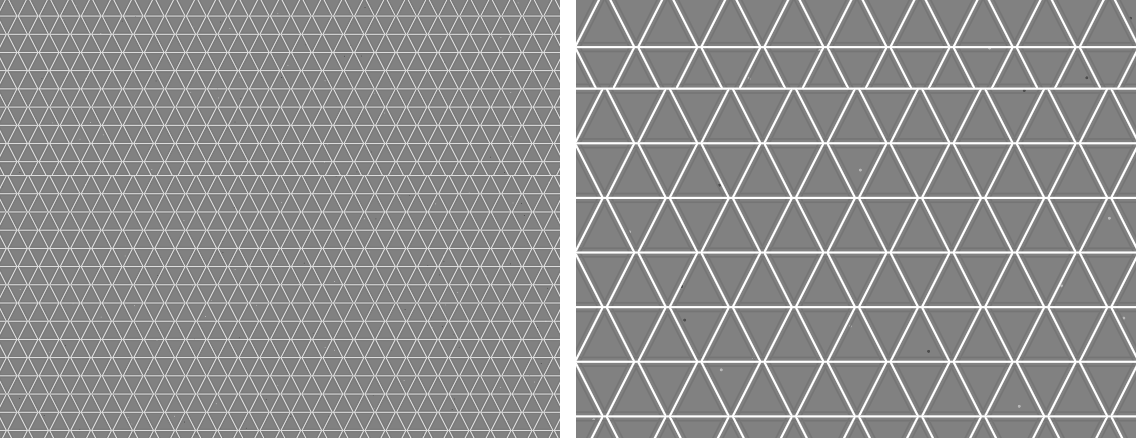
Left, the full canvas; right, a detail of the centre.
This pattern is drawn by a WebGL 1 fragment shader. Its source:

```glsl
precision highp float;

uniform vec2 u_resolution;

// Lengths are fractions of the canvas height, y runs downwards
const float SIDE = 0.048;          // edge of one triangle
const float ROW = 0.04157;         // height of one triangle
const float VERTEX_X = 0.04;       // first vertex on even rows
const float UPPER_LINE = 0.3692;   // last full line above the seam
const float SEAM = 0.4008;         // line where the lattice restarts
const float VERTEX_GAP = 0.03;     // strand offset at vertices, in sides
const float LINE_WIDTH = 0.00165;
const float HALO_OFFSET = 0.0033;
const float HALO_WIDTH = 0.0013;
const float SPECK_CELL = 0.027;
const float SPECK_RADIUS = 0.0011;
const float SPECK_CHANCE = 0.1;

const vec3 GROUND = vec3(0.505);
const vec3 HALO = vec3(0.46);
const vec3 LINE = vec3(1.0);
const vec3 SPECK_DARK = vec3(0.3);
const vec3 SPECK_LIGHT = vec3(0.72);

float hash(vec2 p) {
  vec3 q = fract(vec3(p.xyx) * 0.1031);
  q += dot(q, q.yzx + 33.33);
  return fract((q.x + q.y) * q.z);
}

// Share of a pixel covered by a stroke at distance d
float strokeCoverage(float d, float width, float pixel) {
  float lo = max(d - 0.5 * pixel, -0.5 * width);
  float hi = min(d + 0.5 * pixel, 0.5 * width);
  return clamp((hi - lo) / pixel, 0.0, 1.0);
}

// Distances to the horizontal lines (x) and the slanted strands (y)
vec2 latticeDistance(vec2 p) {
  float v = p.y < SEAM ? (p.y - UPPER_LINE) / ROW : (p.y - SEAM) / ROW + 1.0;
  float row = floor(v);
  float f = v - row;
  float horizontal = min(min(f, 1.0 - f) * ROW, abs(p.y - SEAM));

  // Two strands spread from each vertex at the top of a row
  float u = (p.x - VERTEX_X) / SIDE + 0.5 * mod(row, 2.0);
  float fromVertex = abs(fract(u + 0.5) - 0.5);
  float strand = mix(VERTEX_GAP, 0.5 - VERTEX_GAP, f);
  return vec2(horizontal, abs(fromVertex - strand) * ROW);
}

// Sparse dust: amount (x) and tone (y)
vec2 speck(vec2 p, float pixel) {
  vec2 cell = floor(p / SPECK_CELL);
  vec2 center = vec2(hash(cell + 11.0), hash(cell + 47.0)) * 0.8 + 0.1;
  float d = length(p - (cell + center) * SPECK_CELL);
  float dot_ = 1.0 - smoothstep(SPECK_RADIUS - 0.5 * pixel, SPECK_RADIUS + 0.5 * pixel, d);
  float present = step(hash(cell + 83.0), SPECK_CHANCE);
  return vec2(dot_ * present, step(0.5, hash(cell + 129.0)));
}

void main() {
  float pixel = 1.0 / u_resolution.y;
  vec2 p = gl_FragCoord.xy * pixel;
  p.y = 1.0 - p.y;

  vec2 d = latticeDistance(p);

  // Ground with dust
  vec2 dust = speck(p, pixel);
  vec3 color = mix(GROUND, mix(SPECK_DARK, SPECK_LIGHT, dust.y), dust.x);

  // Faint dark edge beside each line
  float halo = max(strokeCoverage(abs(d.x - HALO_OFFSET), HALO_WIDTH, pixel),
                   strokeCoverage(abs(d.y - HALO_OFFSET), HALO_WIDTH, pixel));
  color = mix(color, HALO, halo);

  // Lines
  float line = max(strokeCoverage(d.x, LINE_WIDTH, pixel),
                   strokeCoverage(d.y, LINE_WIDTH, pixel));
  color = mix(color, LINE, line);

  gl_FragColor = vec4(color, 1.0);
}
```
